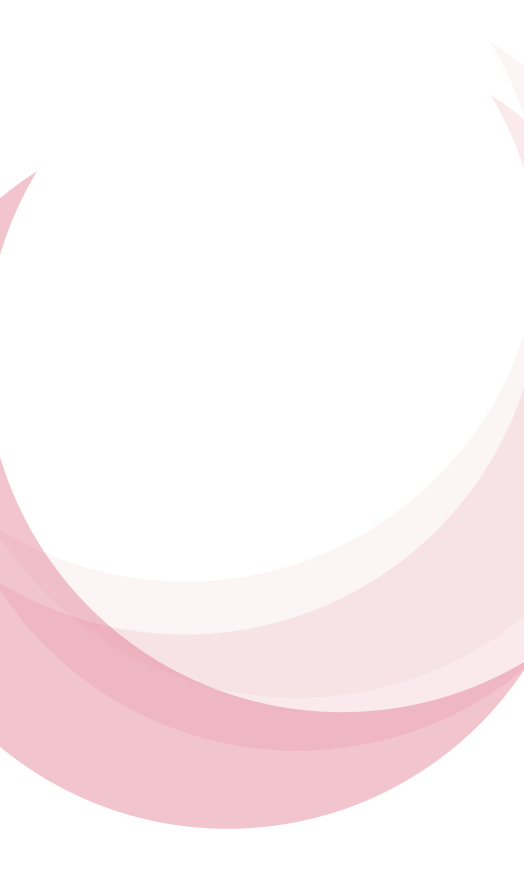
Give the GLSL for this background, as a Shadertoy shader.

```glsl
// Three translucent pink crescents sweeping around an empty white page.
// Each crescent is a disc with a second, equal disc cut out of it;
// the crescents are blended one over another so their overlaps deepen.

// Lengths are in units of the canvas height, origin at the lower left.
const float DISC_RADIUS = 0.3977;

// Centres of the filled disc and of the disc cut out of it.
const vec2 ROSE_DISC  = vec2(0.2539, 0.4727);
const vec2 ROSE_CUT   = vec2(0.3815, 0.6029);
const vec2 BLUSH_DISC = vec2(0.3320, 0.5599);
const vec2 BLUSH_CUT  = vec2(0.2064, 0.6895);
const vec2 MIST_SHIFT = vec2(0.0, 0.0590);   // mist is the blush crescent, raised

const vec3 PAPER = vec3(1.0);
const vec3 ROSE  = vec3(0.862, 0.376, 0.480);
const vec3 MIST  = vec3(0.770, 0.440, 0.440);

const float ROSE_OPACITY  = 0.37;
const float BLUSH_OPACITY = 0.13;
const float MIST_OPACITY  = 0.07;

// Signed distance to a disc, negative inside.
float discDistance(vec2 p, vec2 centre) {
    return length(p - centre) - DISC_RADIUS;
}

// Smooth coverage of a disc with another disc removed.
float crescent(vec2 p, vec2 disc, vec2 cut, float pixel) {
    float d = max(discDistance(p, disc), -discDistance(p, cut));
    return clamp(0.5 - d / pixel, 0.0, 1.0);
}

void mainImage(out vec4 fragColor, in vec2 fragCoord) {
    float pixel = 1.0 / iResolution.y;
    vec2 p = fragCoord * pixel;

    float mist  = crescent(p - MIST_SHIFT, BLUSH_DISC, BLUSH_CUT, pixel);
    float blush = crescent(p, BLUSH_DISC, BLUSH_CUT, pixel);
    float rose  = crescent(p, ROSE_DISC, ROSE_CUT, pixel);

    // Layers from back to front.
    vec3 color = PAPER;
    color = mix(color, MIST, mist * MIST_OPACITY);
    color = mix(color, ROSE, blush * BLUSH_OPACITY);
    color = mix(color, ROSE, rose * ROSE_OPACITY);

    fragColor = vec4(color, 1.0);
}
```
